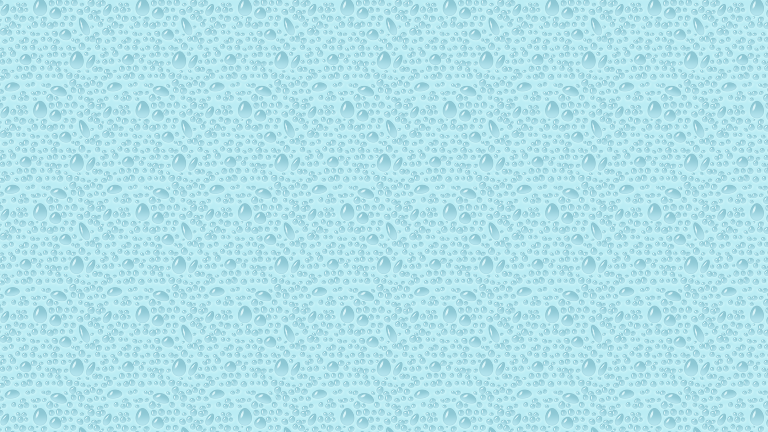
A Shadertoy shader for this texture:

```glsl
const float REPEATS_ACROSS = 7.5;
const float CELLS = 14.0;          // small drops along one tile (even, so rows stagger)
const float JITTER = 0.5;
const float MIN_RADIUS = 0.27;     // small drop radii, in cells
const float MAX_RADIUS = 0.49;
const float GAP = 0.008;           // space kept around large drops, in tiles
const float RIM_WIDTH = 0.013;
const float GLOW_WIDTH = 0.011;
const vec3 SURFACE = vec3(0.73, 0.925, 0.955);
const vec3 GLOW = vec3(0.82, 0.97, 0.985);
const vec3 DROP_LIGHT = vec3(0.70, 0.89, 0.93);
const vec3 DROP_DEEP = vec3(0.55, 0.78, 0.83);
const vec3 RIM = vec3(0.53, 0.75, 0.80);
const vec3 HIGHLIGHT = vec3(0.90, 0.99, 1.0);

// Large drops of one tile: centre, then half width and half height
const int LARGE_COUNT = 10;
const vec4 LARGE[LARGE_COUNT] = vec4[](
    vec4(0.75, 0.63, 0.068, 0.088), vec4(0.25, 0.637, 0.058, 0.054),
    vec4(0.392, 0.148, 0.068, 0.086), vec4(0.542, 0.09, 0.058, 0.058),
    vec4(0.822, 0.96, 0.042, 0.094), vec4(0.118, 0.37, 0.074, 0.044),
    vec4(0.574, 0.33, 0.082, 0.048), vec4(0.887, 0.617, 0.034, 0.074),
    vec4(0.639, 0.88, 0.06, 0.054), vec4(0.049, 0.122, 0.035, 0.064));
// Clockwise lean of each large drop
const float LEAN[LARGE_COUNT] = float[](
    0.1, 0.2, 0.0, 0.2, -0.42, -0.15, 0.3, 0.5, 0.25, 0.5);

struct Drop {
    vec2 local;   // position inside the drop, unit disk
    float edge;   // signed distance to the outline, in tiles
    float size;   // smaller radius, in tiles
    float depth;  // strength of the body shade
};

vec3 hash3(vec2 id) {
    vec3 seed = vec3(dot(id, vec2(127.1, 311.7)),
                     dot(id, vec2(269.5, 183.3)),
                     dot(id, vec2(419.2, 371.9)));
    return fract(sin(seed) * 43758.5);
}

// Leaning egg, narrower at the top
Drop makeDrop(vec2 offset, vec2 radii, float lean, float depth) {
    float c = cos(lean), s = sin(lean);
    vec2 p = vec2(c * offset.x - s * offset.y, s * offset.x + c * offset.y);
    p.x /= 1.0 - 0.16 * clamp(p.y / radii.y, -1.0, 1.0);
    vec2 q = p / radii;
    float k = length(q);
    float edge = k * (k - 1.0) / max(length(q / radii), 0.001);
    if (k < 0.05) edge = -min(radii.x, radii.y);
    return Drop(q, edge, min(radii.x, radii.y), depth);
}

Drop nearestLarge(vec2 p) {
    Drop nearest = Drop(vec2(0.0), 1.0, 1.0, 0.0);
    for (int i = 0; i < LARGE_COUNT; i++) {
        vec2 offset = fract(p - LARGE[i].xy + 0.5) - 0.5;
        Drop d = makeDrop(offset, LARGE[i].zw, LEAN[i], 1.0);
        if (d.edge < nearest.edge) nearest = d;
    }
    return nearest;
}

// Staggered, jittered cells that wrap at the tile border
Drop nearestDrop(vec2 p) {
    Drop nearest = nearestLarge(p);
    vec2 cell = floor(p * CELLS);
    for (int y = -1; y <= 1; y++)
    for (int x = -1; x <= 1; x++) {
        vec2 id = cell + vec2(x, y);
        vec3 h = hash3(mod(id, CELLS));
        vec2 centre = id + 0.5 + JITTER * (h.xy - 0.5);
        centre.x += 0.5 * mod(id.y, 2.0) - 0.25;
        centre /= CELLS;
        float radius = mix(MIN_RADIUS, MAX_RADIUS, h.z) / CELLS;
        radius = min(radius, nearestLarge(centre).edge - GAP);
        if (radius < 0.5 * MIN_RADIUS / CELLS) continue;
        vec2 radii = radius * vec2(1.0, mix(0.75, 1.15, h.y));
        Drop d = makeDrop(p - centre, radii, 1.4 * (h.x - 0.5), 0.72);
        if (d.edge < nearest.edge) nearest = d;
    }
    return nearest;
}

void mainImage(out vec4 fragColor, in vec2 fragCoord) {
    float pixel = REPEATS_ACROSS / iResolution.x;
    vec2 p = fragCoord * pixel;
    Drop d = nearestDrop(p);
    vec2 q = d.local;

    // Wet surface, brightest just below each drop
    float below = 1.0 - smoothstep(-0.9, 0.7, q.y);
    float glow = exp(-max(d.edge, 0.0) / GLOW_WIDTH) * below;
    vec3 colour = mix(SURFACE, GLOW, glow);

    // Body, deep at the top and clear at the bottom
    float shade = smoothstep(-0.9, 0.6, q.y) * d.depth;
    vec3 body = mix(DROP_LIGHT, DROP_DEEP, shade);
    float rim = smoothstep(-RIM_WIDTH, 0.0, d.edge);
    body = mix(body, RIM, rim * mix(0.65, 0.25, below));

    // Slanted reflection at the upper left
    vec2 r = q - vec2(-0.42, 0.28);
    r = vec2(0.92 * r.x - 0.39 * r.y, 0.39 * r.x + 0.92 * r.y);
    float soft = 0.35 + pixel / d.size;
    float shine = 1.0 - smoothstep(1.0 - soft, 1.0 + soft, length(r / vec2(0.16, 0.4)));
    body = mix(body, HIGHLIGHT, 0.85 * shine);

    float inside = 1.0 - smoothstep(-0.6 * pixel, 0.6 * pixel, d.edge);
    fragColor = vec4(mix(colour, body, inside), 1.0);
}
```
